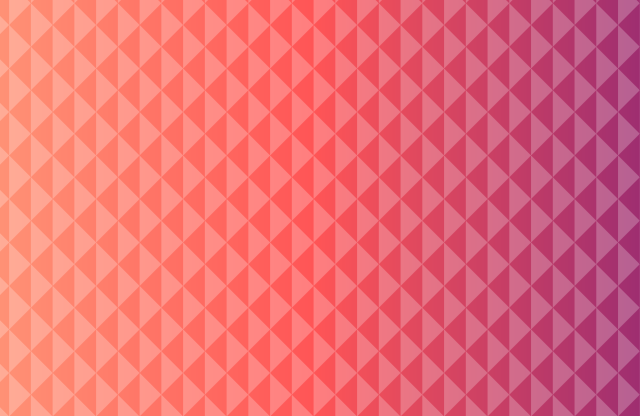
Write a Shadertoy shader that draws this pattern.

```glsl
// Columns of interlocking triangles: each column alternates a pale triangle
// based on its left edge with a plain one based on its right edge.
// A veil of white tints the pale ones over a peach, coral and plum gradient.

// Horizontal three-stop background, t from 0 (left) to 1 (right)
vec3 sunsetGradient(float t) {
    vec3 peach = vec3(1.0, 0.57, 0.46);
    vec3 coral = vec3(1.0, 0.333, 0.337);
    vec3 plum  = vec3(0.62, 0.18, 0.44);
    return t < 0.49 ? mix(peach, coral, t / 0.49)
                    : mix(coral, plum, (t - 0.49) / 0.51);
}

// Signed distance to the pale triangles, positive inside; columns are 1 wide
float paleTriangles(vec2 p) {
    float column = floor(p.x);
    float across = p.x - column;

    // Neighbouring columns are shifted by half of the vertical period of 2
    float fromAxis = abs(mod(p.y + column, 2.0) - 1.0);
    float slanted = (1.0 - fromAxis - across) * 0.7071;

    // The column borders bound the distance on both sides
    return clamp(slanted, across - 1.0, across);
}

void mainImage(out vec4 fragColor, in vec2 fragCoord) {
    float columns = 29.43;
    float pixel = columns / iResolution.x;

    // Grid coordinates measured from the upper left corner
    vec2 fromTop = vec2(fragCoord.x, iResolution.y - fragCoord.y);
    vec2 grid = fromTop * pixel + vec2(0.58, -0.15);

    float veil = clamp(paleTriangles(grid) / pixel + 0.5, 0.0, 1.0);
    vec3 color = sunsetGradient(fragCoord.x / iResolution.x);
    fragColor = vec4(mix(color, vec3(1.0), 0.24 * veil), 1.0);
}
```
